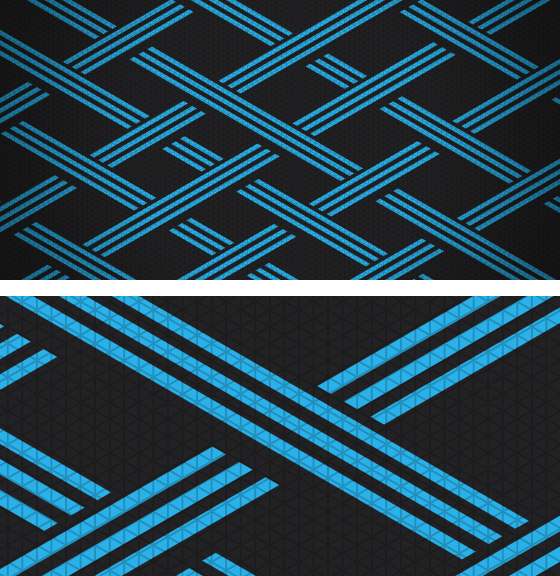
Top, the full canvas; bottom, a detail of the centre.
A WebGL 2 fragment shader for this pattern:

```glsl
#version 300 es
precision highp float;
// Woven triple blue stripes crossing at 30 degrees on a dark triangle-textured ground.

#define SLOPE 0.577            // tan(30 degrees)
#define STRIPE_STEP 0.0365     // spacing of the three stripes in a band
#define STRIPE_HALF 0.0093     // half thickness of one stripe
#define GAP_HALF 0.0720        // half length of the break under a crossing band
#define GAP_SHIFT 0.0110       // offset of the break from the crossing centre
#define GRID_STEP 0.0200       // period of the triangle texture
#define GRID_DEPTH 0.20        // darkening along texture lines
#define VIGNETTE 0.38          // darkening at the corners

uniform vec2 u_resolution;
out vec4 fragColor;

const vec3 GROUND = vec3(0.135, 0.135, 0.143);
const vec3 BLUE = vec3(0.165, 0.695, 0.915);

// Uneven band centres, in canvas heights, and the weave:
// bit i of OVER[j] is set where falling band i passes over rising band j.
const int FALL_COUNT = 6;
const int RISE_COUNT = 5;
const float FALL[6] = float[](-0.826, -0.439, -0.101, 0.152, 0.430, 0.764);
const float RISE[5] = float[](0.396, 0.784, 1.089, 1.410, 1.766);
const int OVER[5] = int[](42, 20, 37, 10, 21);

// Coverage of three parallel stripes around offset t.
float tripleStripe(float t, float aa) {
    float a = abs(t);
    float d = min(a, abs(a - STRIPE_STEP)) - STRIPE_HALF;
    return 1.0 - smoothstep(-aa, aa, d);
}

// Zero inside the break left for a crossing band, one outside.
float outsideGap(float t, float aa) {
    return smoothstep(-aa, aa, abs(t - GAP_SHIFT) - GAP_HALF);
}

// One family of thin parallel texture lines.
float gridLine(float t, float aa) {
    float d = abs(fract(t / GRID_STEP + 0.5) - 0.5) * GRID_STEP;
    return 1.0 - smoothstep(0.0005, 0.0012 + aa, d);
}

bool fallsOver(int i, int j) {
    return ((OVER[j] >> i) & 1) == 1;
}

// Union of all bands, each broken where it passes under another.
float weave(float fall, float rise, float aa) {
    float cover = 0.0;
    for (int i = 0; i < FALL_COUNT; i++) {
        float band = tripleStripe(fall - FALL[i], aa);
        for (int j = 0; j < RISE_COUNT; j++)
            if (!fallsOver(i, j)) band *= outsideGap(rise - RISE[j], aa);
        cover = max(cover, band);
    }
    for (int j = 0; j < RISE_COUNT; j++) {
        float band = tripleStripe(rise - RISE[j], aa);
        for (int i = 0; i < FALL_COUNT; i++)
            if (fallsOver(i, j)) band *= outsideGap(fall - FALL[i], aa);
        cover = max(cover, band);
    }
    return cover;
}

void main() {
    // Canvas heights, measured down from the top left.
    vec2 p = vec2(gl_FragCoord.x, u_resolution.y - gl_FragCoord.y) / u_resolution.y;
    float aa = 0.8 / u_resolution.y;

    // Oblique axes: each is constant along one band direction.
    float fall = p.y - SLOPE * p.x;
    float rise = p.y + SLOPE * p.x;

    vec3 color = mix(GROUND, BLUE, weave(fall, rise, aa));

    // Fine triangle texture.
    float grid = max(gridLine(fall, aa), gridLine(rise, aa));
    grid = max(grid, gridLine(p.x * 2.0 * SLOPE, aa));
    color *= 1.0 - GRID_DEPTH * grid;

    // Darker toward the corners.
    vec2 centre = vec2(0.5 * u_resolution.x / u_resolution.y, 0.5);
    color *= 1.0 - VIGNETTE * smoothstep(0.45, 1.15, length(p - centre));

    fragColor = vec4(color, 1.0);
}
```
